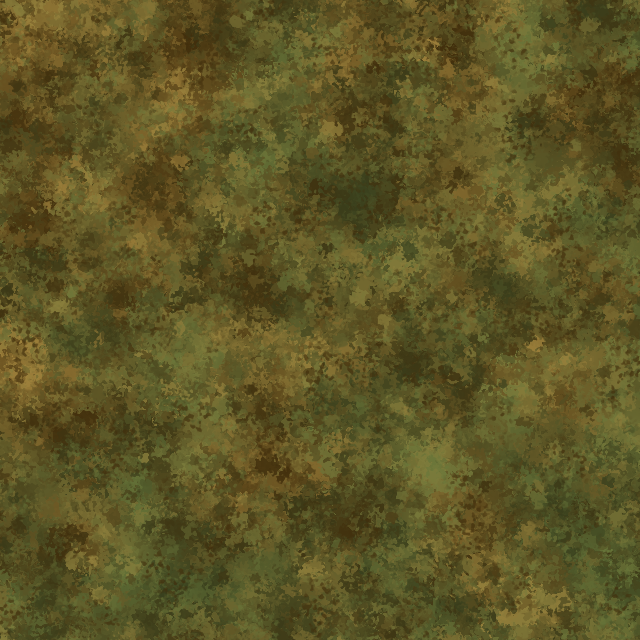
Reproduce this pattern procedurally as a Shadertoy shader.

```glsl
// Mottled forest-floor camouflage: ragged, translucent dabs of green, umber and tan.

const vec3 DARK_GREEN = vec3(0.22, 0.25, 0.115);
const vec3 UMBER      = vec3(0.255, 0.18, 0.045);
const vec3 FERN       = vec3(0.41, 0.47, 0.23);
const vec3 TAN        = vec3(0.63, 0.51, 0.235);

const int DAB_LAYERS = 7;
const float EDGE_SOFTNESS = 0.0019;

vec4 hash4(vec2 cell, float seed) {
    vec4 q = fract(vec4(cell.xyx, seed) * vec4(0.1031, 0.1030, 0.0973, 0.1099));
    q += dot(q, q.wzxy + 33.33);
    return fract((q.xxyz + q.yzzw) * q.zywx);
}

float cornerSlope(vec2 cell, vec2 toPoint, float seed) {
    float angle = 6.2832 * hash4(cell, seed).x;
    return dot(vec2(cos(angle), sin(angle)), toPoint);
}

// Gradient noise, roughly -0.7 to 0.7
float gradientNoise(vec2 p, float seed) {
    vec2 cell = floor(p), f = fract(p);
    vec2 u = f * f * f * (f * (f * 6.0 - 15.0) + 10.0);
    vec2 e = vec2(1.0, 0.0);
    float bottom = mix(cornerSlope(cell, f, seed), cornerSlope(cell + e.xy, f - e.xy, seed), u.x);
    float top = mix(cornerSlope(cell + e.yx, f - e.yx, seed), cornerSlope(cell + e.xx, f - e.xx, seed), u.x);
    return mix(bottom, top, u.y);
}

// Fine irregularity that tears the outlines of the dabs
float tornEdge(vec2 uv, float seed) {
    return gradientNoise(uv * 42.0, seed)
         + 0.7 * gradientNoise(uv * 90.0, seed + 1.0)
         + 0.9 * gradientNoise(uv * 165.0, seed + 2.0);
}

// Two-axis palette: green to brown, dark to light
vec3 foliageColor(float warmth, float light) {
    return mix(mix(DARK_GREEN, UMBER, warmth), mix(FERN, TAN, warmth), light);
}

// Broad drift of warmth (x) and light (y) over the canvas
vec2 regionTone(vec2 uv) {
    float warmth = 0.54 + 0.7 * gradientNoise(uv * 6.0, 3.0) + 0.2 * (uv.y - uv.x);
    float light = 0.45 + 0.75 * gradientNoise(uv * 8.0, 8.0);
    return vec2(warmth, light);
}

// Coverage of one dab around a centre, in cell units
float dabMask(vec2 offset, float radius, float tear, float softness) {
    return smoothstep(-softness, softness, radius - length(offset) + tear);
}

// One layer of scattered dabs, each with its own flat colour
vec3 paintDabs(vec3 color, vec2 uv, float scale, float seed, float coverage) {
    vec2 shift = vec2(seed * 3.7, seed * 5.3);
    vec2 p = uv * scale + shift;
    float tear = clamp(tornEdge(uv, seed) * min(0.055 * scale, 0.85), -0.4, 0.4);
    for (int y = -1; y <= 1; y++)
    for (int x = -1; x <= 1; x++) {
        vec2 cell = floor(p) + vec2(x, y);
        vec4 place = hash4(cell, seed);
        vec2 center = cell + place.xy;
        float mask = dabMask(p - center, mix(0.25, 0.56, place.z), tear, EDGE_SOFTNESS * scale);
        if (place.w > coverage || mask <= 0.0) continue;
        vec4 look = hash4(cell, seed + 40.0);
        vec2 tone = regionTone((center - shift) / scale) + (look.xy - 0.5) * vec2(0.75, 1.0);
        tone = clamp(tone, 0.0, 1.0);
        color = mix(color, foliageColor(tone.x, tone.y), mask * mix(0.35, 0.9, look.z));
    }
    return color;
}

// Clustered ragged specks of one colour
vec3 paintSpecks(vec3 color, vec3 speckColor, vec2 uv, float scale, float seed) {
    vec2 p = uv * scale + seed;
    float tear = 0.7 * gradientNoise(uv * 170.0, seed);
    float cluster = smoothstep(0.0, 0.35, gradientNoise(uv * 13.0, seed + 1.0));
    float cover = 0.0;
    for (int y = -1; y <= 1; y++)
    for (int x = -1; x <= 1; x++) {
        vec2 cell = floor(p) + vec2(x, y);
        vec4 place = hash4(cell, seed);
        float mask = dabMask(p - cell - place.xy, mix(0.2, 0.5, place.z), tear, EDGE_SOFTNESS * scale);
        cover = max(cover, mask * step(place.w, 0.4));
    }
    return mix(color, speckColor, cover * cluster);
}

void mainImage(out vec4 fragColor, in vec2 fragCoord) {
    vec2 uv = fragCoord / iResolution.y;

    // Soft ground wash
    vec2 ground = clamp(regionTone(uv), 0.0, 1.0);
    vec3 color = foliageColor(ground.x, ground.y);

    // Dabs from broad to small, thinning out as they shrink
    for (int i = 0; i < DAB_LAYERS; i++) {
        float fineness = float(i) / float(DAB_LAYERS - 1);
        float scale = 9.0 * pow(7.0, fineness);
        color = paintDabs(color, uv, scale, 11.0 + 7.0 * float(i), mix(0.85, 0.36, fineness));
    }

    // Crumbs of leaf and soil
    color = paintSpecks(color, mix(color, FERN, 0.45), uv, 95.0, 83.0);
    color = paintSpecks(color, mix(color, UMBER, 0.65), uv, 115.0, 71.0);
    fragColor = vec4(color, 1.0);
}
```
